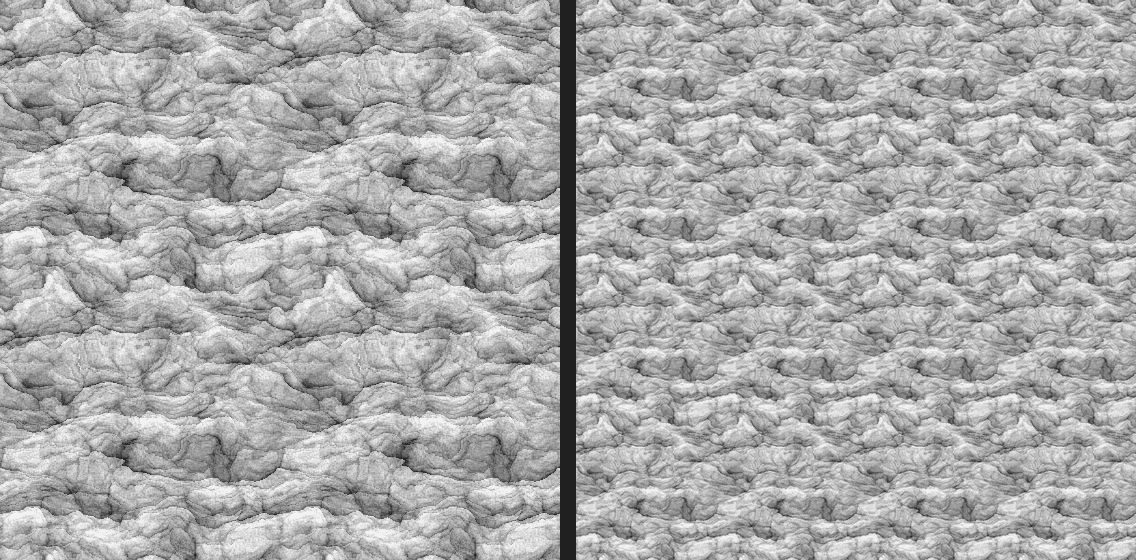
Left, the tile; right, the same tile 2 across and 2 down.
Write a Shadertoy shader that draws this texture.

```glsl
#define REPEATS 2.0              // tiles across and down
#define FOLDS vec2(4.0, 6.0)     // large folds per tile
#define WARP vec2(0.13, 0.10)    // raggedness of the folds
#define BASE_TONE 0.84
#define CREASE_DEPTH 0.46
#define SLOPE_SHADE 0.18
#define PATCH_SHADE 0.28
#define FIBER_DEPTH 0.11
#define GRAIN_DEPTH 0.20
#define GRAIN_CELLS 150.0
#define DARKEST 0.14
#define LIGHTEST 0.95

// Random pair in 0..1 for a lattice cell, wrapped to the period
vec2 hash2(vec2 cell, vec2 period, float seed) {
    uvec2 v = uvec2(mod(cell, period)) + uint(seed) * uvec2(7919u, 6007u);
    v = v * 1664525u + 1013904223u;
    v.x += v.y * 1664525u;
    v.y += v.x * 1664525u;
    v ^= v >> 16u;
    v.x += v.y * 1664525u;
    v.y += v.x * 1664525u;
    v ^= v >> 16u;
    return vec2(v & 65535u) / 65535.0;
}

float slopeAt(vec2 cell, vec2 offset, vec2 period, float seed) {
    return dot(hash2(cell, period, seed) * 2.0 - 1.0, offset);
}

// Tiling gradient noise, one tile per unit of p
float noise(vec2 p, vec2 period, float seed) {
    p *= period;
    vec2 i = floor(p), f = p - i, e = vec2(1.0, 0.0);
    vec2 u = f * f * f * (f * (f * 6.0 - 15.0) + 10.0);
    float low = mix(slopeAt(i, f, period, seed),
                    slopeAt(i + e.xy, f - e.xy, period, seed), u.x);
    float high = mix(slopeAt(i + e.yx, f - e.yx, period, seed),
                     slopeAt(i + e.xx, f - e.xx, period, seed), u.x);
    return mix(low, high, u.y);
}

float fbm(vec2 p, vec2 period, float seed) {
    float sum = 0.0, amp = 1.0;
    for (int i = 0; i < 5; i++) {
        sum += amp * noise(p, period, seed + float(i));
        period *= 2.0;
        amp *= 0.5;
    }
    return sum;
}

// Tiling cellular noise: xy = offset from the nearest centre, z = gap to the border
vec3 facet(vec2 p, vec2 period, float seed) {
    p *= period;
    vec2 home = floor(p), nearest = vec2(0.0);
    float d1 = 9.0, d2 = 9.0;
    for (int y = -1; y <= 1; y++)
    for (int x = -1; x <= 1; x++) {
        vec2 cell = home + vec2(x, y);
        vec2 offset = p - cell - 0.1 - 0.8 * hash2(cell, period, seed);
        float d = length(offset);
        if (d < d1) {
            d2 = d1;
            d1 = d;
            nearest = offset;
        } else {
            d2 = min(d2, d);
        }
    }
    return vec3(nearest, d2 - d1);
}

// Folds lit from above, dark along their lower borders
float folds(vec2 p, vec2 q) {
    float tone = 0.0, amp = 1.0;
    vec2 period = FOLDS;
    for (int i = 0; i < 4; i++) {
        float seed = 20.0 + 7.0 * float(i);
        vec3 f = facet(q, period, seed);
        float strength = smoothstep(-0.25, 0.35, noise(p, FOLDS + 1.0, seed + 3.0));
        float underside = mix(0.3, 1.0, smoothstep(0.35, -0.35, f.y));
        float crease = 0.65 * exp(-7.0 * f.z) + 0.35 * exp(-28.0 * f.z);
        tone += amp * SLOPE_SHADE * f.y;
        tone -= amp * CREASE_DEPTH * crease * underside * mix(0.2, 1.0, strength);
        period = floor(period * 1.8);
        amp *= 0.66;
    }
    return tone;
}

// Thin wrinkle lines along the zero level of noise
float fibers(vec2 q) {
    float sum = 0.0, sharpness = 24.0;
    vec2 period = vec2(6.0, 11.0);
    for (int i = 0; i < 3; i++) {
        sum += exp(-sharpness * abs(noise(q, period, 60.0 + float(i))));
        period *= 2.0;
        sharpness *= 0.65;
    }
    return sum;
}

void mainImage(out vec4 fragColor, in vec2 fragCoord) {
    vec2 p = fragCoord / iResolution.xy * REPEATS;
    vec2 q = p + WARP * vec2(fbm(p, vec2(3.0, 4.0), 1.0), fbm(p, vec2(3.0, 4.0), 9.0));

    float tone = BASE_TONE + folds(p, q);
    tone += PATCH_SHADE * fbm(q, vec2(5.0, 7.0), 75.0);
    tone -= FIBER_DEPTH * fibers(q);
    tone += GRAIN_DEPTH * noise(p, vec2(GRAIN_CELLS), 90.0);

    fragColor = vec4(vec3(clamp(tone, DARKEST, LIGHTEST)), 1.0);
}
```
